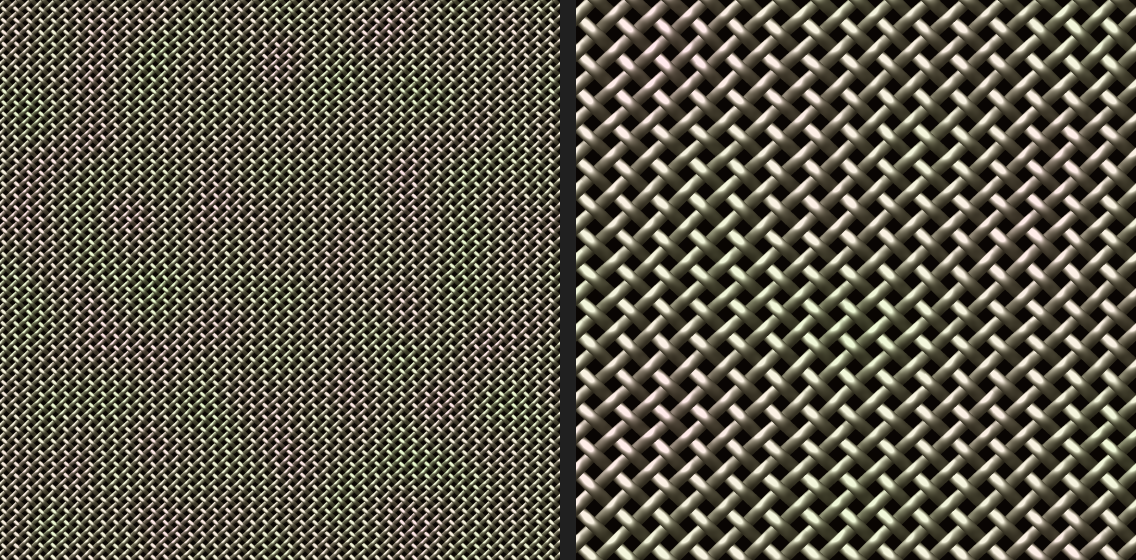
Left, the full canvas; right, a detail of the centre.
This texture is drawn by a Shadertoy shader. Its source:

```glsl
// Woven wire mesh seen from above: two families of diagonal round wires pass
// over and under each other above a dark ground. Each wire is a lit tube with a
// cosine lift; wrapping gradient noise bends the wires and varies their sheen.

const float PI = 3.14159265;
const vec2 REPEATS = vec2(45.0, 48.0);    // mesh openings across and down
const float WIRE_RADIUS = 0.255;          // in units of the wire spacing
const float WIRE_LIFT = 0.25;
const vec3 LIGHT = vec3(0.15, -0.61, 0.78); // along both diagonals, then up
const vec3 GROUND = vec3(0.035, 0.02, 0.01);
const vec3 GLEAM = vec3(0.97, 0.95, 0.88);
const vec3 TINT = vec3(0.05, -0.04, 0.06);
const int SAMPLES = 3;

float hash(vec2 p) {
    vec3 h = fract(vec3(p.xyx) * 0.1031);
    h += dot(h, h.yzx + 33.33);
    return fract((h.x + h.y) * h.z);
}

// Dot product of a lattice corner's random direction with the offset from it
float cornerSlope(vec2 cell, vec2 offset, vec2 period) {
    float angle = 2.0 * PI * hash(mod(cell, period));
    return dot(vec2(cos(angle), sin(angle)), offset);
}

// Gradient noise that wraps after a whole number of lattice cells
float gradientNoise(vec2 p, vec2 period) {
    vec2 cell = floor(p);
    vec2 f = p - cell;
    vec2 s = f * f * f * (f * (f * 6.0 - 15.0) + 10.0);
    vec2 e = vec2(1.0, 0.0);
    float low = mix(cornerSlope(cell, f, period),
                    cornerSlope(cell + e.xy, f - e.xy, period), s.x);
    float high = mix(cornerSlope(cell + e.yx, f - e.yx, period),
                     cornerSlope(cell + e.xx, f - e.xx, period), s.x);
    return mix(low, high, s.y);
}

// Normal (across, along, up) and height of a wire; height is -1 off the wire
vec4 wire(float across, float phase, float side) {
    float a = across / WIRE_RADIUS;
    if (abs(a) >= 1.0) return vec4(0.0, 0.0, 1.0, -1.0);
    float bulge = sqrt(1.0 - a * a);
    float slope = -side * PI * WIRE_LIFT * sin(PI * phase);
    float height = side * WIRE_LIFT * cos(PI * phase) + WIRE_RADIUS * bulge;
    return vec4(normalize(vec3(a, -slope * bulge, bulge)), height);
}

// Brightness of the lit metal, darker where the wire dips under another
float metalTone(vec3 normal, float height, float sheen) {
    float diffuse = max(dot(normal, LIGHT), 0.0);
    float light = 0.17 + 0.55 * diffuse * diffuse + 0.6 * sheen * pow(diffuse, 10.0);
    float openness = smoothstep(-0.25, 0.3, height);
    return light * mix(0.6, 1.05, openness);
}

float meshTone(vec2 uv) {
    vec2 p = uv * REPEATS;

    // Slight bends, then diagonal axes with one wire per unit
    vec2 bendPeriod = vec2(15.0, 16.0);
    vec2 bend = vec2(gradientNoise(uv * bendPeriod, bendPeriod),
                     gradientNoise(uv * bendPeriod + 7.37, bendPeriod));
    vec2 q = vec2(p.x + p.y, p.x - p.y) + 0.14 * bend;
    vec2 crossing = floor(q);
    vec2 offset = q - crossing - 0.5;

    // The wire on top alternates from one crossing to the next
    vec4 falling = wire(offset.x, q.y - 0.5 + crossing.x, 1.0);
    vec4 rising = wire(offset.y, q.x - 0.5 + crossing.y, -1.0).yxzw;
    vec4 top = falling.w > rising.w ? falling : rising;
    if (top.w < -0.9) return 0.0;

    // Uneven polish for each crossing and along the metal
    vec2 id = mod(vec2(crossing.x + crossing.y, crossing.x - crossing.y), 2.0 * REPEATS);
    float polish = 0.75 + 0.5 * hash(id);
    float grain = gradientNoise(p * 4.0, REPEATS * 4.0);
    return metalTone(top.xyz, top.w, polish) * (1.0 + 0.25 * grain);
}

vec3 metalColor(float tone) {
    float t = clamp(tone, 0.0, 1.0);
    return mix(GROUND, GLEAM, vec3(t, t, pow(t, 1.15)));
}

void mainImage(out vec4 fragColor, in vec2 fragCoord) {
    // Average a grid of samples to smooth the wire edges
    vec3 color = vec3(0.0);
    for (int j = 0; j < SAMPLES; j++) {
        for (int i = 0; i < SAMPLES; i++) {
            vec2 jitter = (vec2(i, j) + 0.5) / float(SAMPLES) - 0.5;
            color += metalColor(meshTone((fragCoord + jitter) / iResolution.xy));
        }
    }
    color /= float(SAMPLES * SAMPLES);

    // Faint patches of plum and olive
    vec2 patchPeriod = vec2(9.0);
    float patchTone = gradientNoise(fragCoord / iResolution.xy * patchPeriod, patchPeriod);
    color *= 1.0 + 2.0 * patchTone * TINT;
    fragColor = vec4(color, 1.0);
}
```
